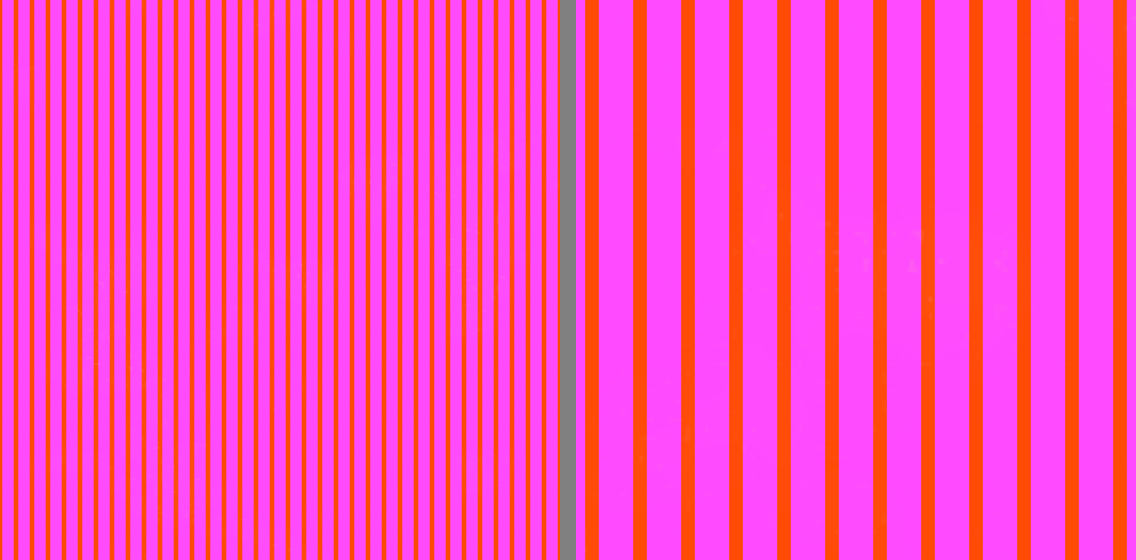
Left: the whole. Right: its middle third, enlarged.
A WebGL 2 fragment shader for this pattern:

```glsl
#version 300 es
precision highp float;

uniform vec2 u_resolution;
out vec4 fragColor;

const float STRIPE_COUNT = 35.0;
const float STRIPE_SHARE = 0.285; // stripe width as a share of one repeat
const vec3 PINK = vec3(1.0, 0.29, 1.0);
const vec3 ORANGE = vec3(1.0, 0.29, 0.02);
const vec3 FADED = vec3(1.0, 0.62, 0.72);

float hash(vec2 cell, float seed) {
    vec3 p = fract(vec3(cell, seed) * vec3(0.1031, 0.1030, 0.0973));
    p += dot(p, p.yzx + 33.33);
    return fract((p.x + p.y) * p.z);
}

// Smooth value noise that wraps after a whole number of cells.
float wrappedNoise(vec2 uv, float cells, float seed) {
    vec2 p = uv * cells;
    vec2 cell = floor(p);
    vec2 f = fract(p);
    f = f * f * (3.0 - 2.0 * f);
    vec2 low = mod(cell, cells);
    vec2 high = mod(cell + 1.0, cells);
    float bottom = mix(hash(low, seed), hash(vec2(high.x, low.y), seed), f.x);
    float top = mix(hash(vec2(low.x, high.y), seed), hash(high, seed), f.x);
    return mix(bottom, top, f.y);
}

float wrappedFbm(vec2 uv, float cells, float seed) {
    float sum = 0.0;
    float weight = 0.5;
    for (int octave = 0; octave < 4; octave++) {
        sum += weight * wrappedNoise(uv, cells, seed + float(octave));
        cells *= 2.0;
        weight *= 0.5;
    }
    return sum / 0.9375;
}

// Coverage of vertical stripes, centred on whole repeats.
float stripeCoverage(float x, float count, float share, float pixel) {
    float fromCentre = abs(fract(x * count + 0.5) - 0.5);
    float edgeDistance = (fromCentre - 0.5 * share) / count;
    return clamp(0.5 - edgeDistance / pixel, 0.0, 1.0);
}

// Faint cloudy fading with fine flecks gathered inside it.
float wearAmount(vec2 uv) {
    float patches = smoothstep(0.5, 0.78, wrappedFbm(uv, 6.0, 11.0));
    float grain = wrappedNoise(uv, 180.0, 23.0);
    float flecks = smoothstep(0.8, 0.97, grain);
    return patches * (0.04 + 0.12 * flecks) + 0.012 * flecks;
}

void main() {
    vec2 uv = gl_FragCoord.xy / u_resolution;
    float pixel = 1.0 / u_resolution.x;

    // Flat stripes
    float stripe = stripeCoverage(uv.x, STRIPE_COUNT, STRIPE_SHARE, pixel);
    vec3 color = mix(PINK, ORANGE, stripe);

    // Light wear
    color = mix(color, FADED, wearAmount(uv));

    fragColor = vec4(color, 1.0);
}
```
